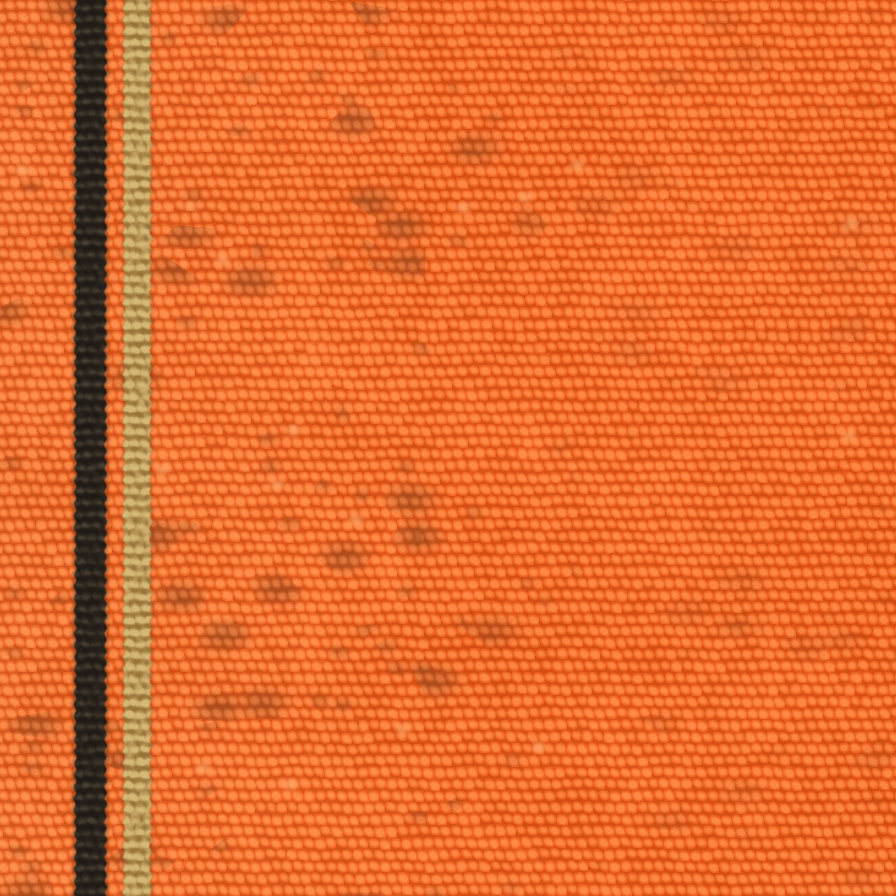
Write a WebGL 2 fragment shader that draws this texture.

```glsl
#version 300 es
precision highp float;

uniform vec2 u_resolution;
out vec4 fragColor;

const vec2 WEAVE_COUNT = vec2(82.0, 76.0);
const vec3 GAP_ORANGE = vec3(0.84, 0.31, 0.08);
const vec3 BASE_ORANGE = vec3(0.94, 0.40, 0.14);
const vec3 LIGHT_ORANGE = vec3(1.0, 0.53, 0.27);
const vec3 STAIN_BROWN = vec3(0.58, 0.28, 0.12);
const vec3 FLECK_CREAM = vec3(1.0, 0.67, 0.43);
const vec3 INK_DARK = vec3(0.12, 0.10, 0.08);
const vec3 INK_LIGHT = vec3(0.29, 0.25, 0.20);
const vec3 GOLD_DARK = vec3(0.60, 0.45, 0.22);
const vec3 GOLD_LIGHT = vec3(0.83, 0.72, 0.46);

float hash(vec2 p) {
    p = fract(p * vec2(0.1031, 0.1137));
    p += dot(p, p.yx + 33.33);
    return fract((p.x + p.y) * p.x * 71.7);
}

// Cellular noise: distance to the nearest point, and that cell's random value.
vec2 cellular(vec2 p, float seed) {
    vec2 cell = floor(p);
    vec2 nearest = vec2(9.0, 0.0);
    for (int y = -1; y <= 1; y++) {
        for (int x = -1; x <= 1; x++) {
            vec2 id = cell + vec2(x, y) + seed;
            vec2 point = vec2(hash(id), hash(id + 17.3));
            float d = length(cell + vec2(x, y) + point - p);
            if (d < nearest.x) nearest = vec2(d, hash(id + 41.7));
        }
    }
    return nearest;
}

float layeredSines(vec2 p) {
    float sum = 0.0;
    float gain = 0.5;
    for (int i = 0; i < 4; i++) {
        sum += gain * sin(p.x + 1.7 * sin(p.y)) * cos(p.y + 0.6 * p.x);
        p = mat2(1.5, 1.1, -1.1, 1.5) * p + 2.3;
        gain *= 0.55;
    }
    return sum;
}

// Soft spots kept only in the given share of cells.
float spots(vec2 p, float seed, float share, float radius) {
    vec2 c = cellular(p, seed);
    return (1.0 - smoothstep(0.0, radius, c.x)) * step(1.0 - share, c.y);
}

// Staggered thread bumps: x is height, y is a random value per stitch.
vec2 weave(vec2 uv, vec2 count) {
    vec2 p = uv * count;
    p += 0.16 * vec2(layeredSines(uv * 45.0), layeredSines(uv * 38.0 + 4.0));
    float row = floor(p.y);
    p.x += 0.5 * mod(row, 2.0) + 0.3 * hash(vec2(row, 5.0));
    vec2 f = fract(p) - 0.5;
    float random = hash(vec2(floor(p.x), row) + 3.0);
    f.y += 0.16 * f.x + 0.12 * (random - 0.5);
    float bump = 1.0 - smoothstep(0.12, 0.60, length(f * vec2(0.8, 1.05)));
    return vec2(bump, random);
}

float band(float x, float center, float halfWidth, float soft) {
    return 1.0 - smoothstep(halfWidth - soft, halfWidth + soft, abs(x - center));
}

// Raised cross threads inside a printed stripe.
float ribs(vec2 uv, float count, float bump) {
    float phase = uv.y * count + 0.25 * layeredSines(uv * vec2(90.0, 40.0));
    float ridge = 0.5 + 0.5 * sin(6.2832 * phase);
    return clamp(0.45 * ridge + 0.4 * bump + 0.22 * layeredSines(uv * 160.0) + 0.08, 0.0, 1.0);
}

vec3 cloth(vec2 uv, vec2 stitch) {
    float light = stitch.x + 0.30 * (stitch.y - 0.5) + 0.12 * layeredSines(uv * 190.0);
    vec3 color = mix(GAP_ORANGE, BASE_ORANGE, smoothstep(0.0, 0.38, light));
    color = mix(color, LIGHT_ORANGE, smoothstep(0.38, 1.0, light));

    // Slight fading toward the spine side and broad unevenness
    float fade = 1.0 - smoothstep(0.0, 0.65, uv.x);
    color += fade * vec3(-0.005, 0.025, 0.03);
    color += 0.018 * layeredSines(uv * vec2(9.0, 12.0));

    // Grime gathers in the gaps, mostly on the left half
    float leftward = mix(0.3, 1.0, 1.0 - smoothstep(0.45, 0.7, uv.x));
    float grime = spots(uv * vec2(15.0, 24.0), 7.0, 0.14, 0.65);
    grime += 0.6 * spots(uv * vec2(36.0, 52.0), 23.0, 0.07, 0.7);
    color = mix(color, STAIN_BROWN, clamp(grime * leftward * (0.75 - 0.4 * stitch.x), 0.0, 0.6));

    float flecks = spots(uv * vec2(24.0, 30.0), 61.0, 0.03, 0.32);
    return mix(color, FLECK_CREAM, 0.65 * flecks);
}

void main() {
    vec2 uv = gl_FragCoord.xy / u_resolution;
    vec2 stitch = weave(uv, WEAVE_COUNT);
    vec3 color = cloth(uv, stitch);

    // Stripe edges follow the threads
    float edge = uv.x + 0.0012 * sin(uv.y * 6.2832 * WEAVE_COUNT.y) + 0.001 * layeredSines(uv * 60.0);
    float rib = ribs(uv, WEAVE_COUNT.y, stitch.x);

    float shade = band(edge, 0.101, 0.0205, 0.003) + 0.5 * band(edge, 0.1535, 0.0175, 0.003);
    color *= 1.0 - 0.22 * min(shade, 1.0);
    vec3 ink = mix(INK_DARK, INK_LIGHT, rib * rib);
    color = mix(color, ink, band(edge, 0.101, 0.0172, 0.0016));
    vec3 gold = mix(GOLD_DARK, GOLD_LIGHT, smoothstep(0.05, 0.8, rib));
    color = mix(color, gold, band(edge, 0.1532, 0.0148, 0.0016));

    fragColor = vec4(clamp(color, 0.0, 1.0), 1.0);
}
```
